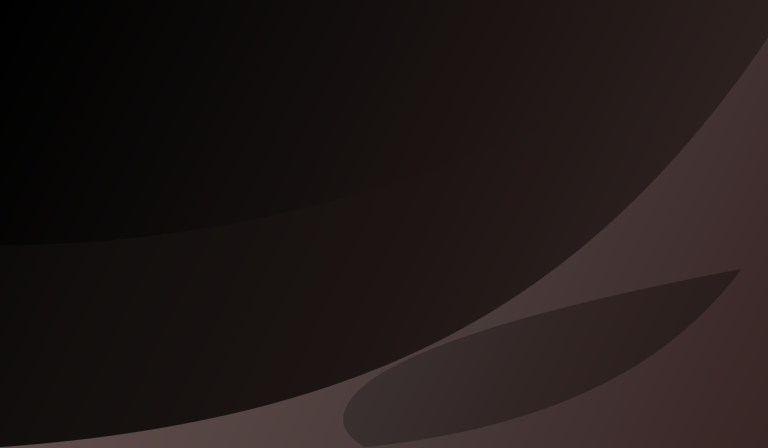
Give the GLSL for this background, as a WebGL 1 fragment shader.

```glsl
precision highp float;

// Dark brown backdrop of overlapping curved sheets lit from the lower left.
// Each sheet is bounded by a polynomial curve and filled with a diagonal
// gradient; lengths are in canvas heights.
uniform vec2 u_resolution;

// Antialiased coverage of the side where d is positive; slope corrects d
// to a perpendicular distance.
float cover(float d, float slope) {
  float halfPixel = 0.75 / u_resolution.y;
  return smoothstep(-halfPixel, halfPixel, d / sqrt(1.0 + slope * slope));
}

// Rising sweep that bounds the large dark sheet.
float sweepCurve(float x) {
  float s = x * x;
  return 0.002 + 0.07 * x + s * (0.13 + 0.0477 * s);
}

// Steeper sweep under the lower right sheet.
float lowerCurve(float x) {
  float v = max(x - 0.815, 0.0);
  float s = v * v;
  return 0.002 + 0.1 * v + s * (0.25 + s * (0.21 + 0.13 * s * s));
}

void main() {
  vec2 p = gl_FragCoord.xy / u_resolution.y;
  float t = p.x + 0.47 * (1.0 - p.y);

  // Dark sheet, with a faint lift below its shallow upper arc
  float shade = 0.08 * t + 0.012 * t * t;
  float belowArc = cover(0.453 + 0.179 * p.x * p.x - p.y, 0.358 * p.x);
  shade += 0.027 * belowArc * (1.0 - smoothstep(0.3, 1.4, t));
  vec3 dark = shade * mix(vec3(1.0, 0.84, 0.76), vec3(1.0, 0.73, 0.69),
                          smoothstep(0.3, 1.2, t));

  // Pale floor, warming and dimming to the right
  vec3 pale = (0.42 - 0.095 * t) * mix(vec3(1.0, 0.81, 0.79),
              vec3(1.0, 0.70, 0.67), smoothstep(1.3, 2.2, t));

  // Middle sheet, which melts into the dark one toward the top
  vec3 middle = (0.336 - 0.09 * t) * mix(vec3(1.0, 0.82, 0.81),
                vec3(1.0, 0.73, 0.70), smoothstep(1.2, 1.8, t));
  middle = mix(middle, dark, smoothstep(0.4, 0.65, p.y));

  // Rounded left end of the middle sheet
  float dy = p.y - 0.062;
  float bend = dy < 0.0 ? 13.0 : 7.8;
  float cap = cover(p.x - 0.766 - bend * dy * dy, 2.0 * bend * dy);

  // Stack the sheets from the floor up
  float e = 0.002;
  float lowerSlope = (lowerCurve(p.x + e) - lowerCurve(p.x - e)) / (2.0 * e);
  float sweepSlope = (sweepCurve(p.x + e) - sweepCurve(p.x - e)) / (2.0 * e);
  float aboveLower = cover(p.y - lowerCurve(p.x), lowerSlope);
  float aboveSweep = cover(p.y - sweepCurve(p.x), sweepSlope);
  vec3 color = mix(pale, middle, cap * aboveLower);
  color = mix(color, dark, aboveSweep);

  gl_FragColor = vec4(color, 1.0);
}
```
